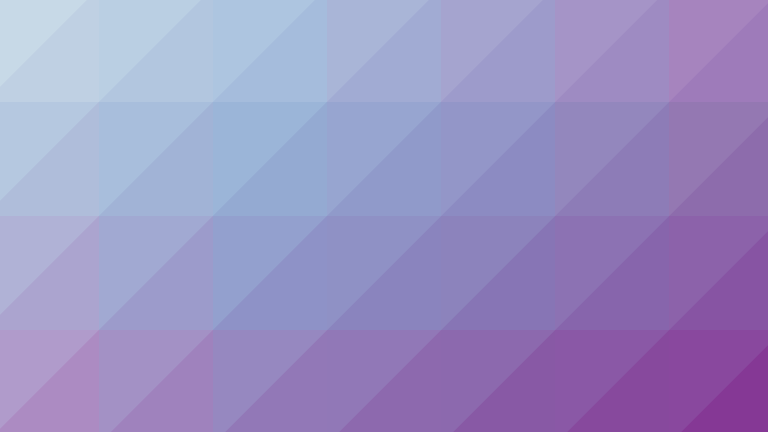
Give the GLSL for this background, as a Shadertoy shader.

```glsl
// Piecewise blend along one row; column runs from 0 to 6
vec3 rowColour(float column, vec3 left, vec3 midLeft, vec3 midRight, vec3 right) {
    float t = column * 0.5;
    vec3 c = mix(left, midLeft, clamp(t, 0.0, 1.0));
    c = mix(c, midRight, clamp(t - 1.0, 0.0, 1.0));
    return mix(c, right, clamp(t - 2.0, 0.0, 1.0));
}

// Flat colour of the triangle containing a grid position
vec3 triangleColour(vec2 grid) {
    vec2 cell = floor(grid);
    vec2 local = grid - cell;
    float column = clamp(cell.x + 3.0, 0.0, 6.0);
    float row = clamp(1.0 - cell.y, 0.0, 3.0);

    // Pale blue at the top left, deep violet at the bottom right
    vec3 colour;
    if (row < 0.5)
        colour = rowColour(column, vec3(0.78, 0.85, 0.906), vec3(0.68, 0.773, 0.878),
                                   vec3(0.647, 0.643, 0.812), vec3(0.651, 0.518, 0.745));
    else if (row < 1.5)
        colour = rowColour(column, vec3(0.71, 0.784, 0.878), vec3(0.606, 0.71, 0.847),
                                   vec3(0.576, 0.588, 0.784), vec3(0.58, 0.47, 0.698));
    else if (row < 2.5)
        colour = rowColour(column, vec3(0.69, 0.698, 0.839), vec3(0.576, 0.627, 0.808),
                                   vec3(0.549, 0.514, 0.737), vec3(0.549, 0.384, 0.667));
    else
        colour = rowColour(column, vec3(0.69, 0.608, 0.796), vec3(0.588, 0.533, 0.753),
                                   vec3(0.549, 0.412, 0.682), vec3(0.537, 0.282, 0.62));

    // The lower right half of each cell is darker
    vec3 shade = mix(vec3(0.031, 0.036, 0.017), vec3(0.014, 0.062, 0.035), row / 3.0);
    return colour - shade * step(local.y, local.x);
}

void mainImage(out vec4 fragColor, in vec2 fragCoord) {
    const int SAMPLES = 3;
    vec3 sum = vec3(0.0);

    // Supersample to smooth the triangle edges
    for (int j = 0; j < SAMPLES; j++) {
        for (int i = 0; i < SAMPLES; i++) {
            vec2 offset = (vec2(i, j) + 0.5) / float(SAMPLES) - 0.5;
            vec2 p = (fragCoord + offset - 0.5 * iResolution.xy) / iResolution.y;
            sum += triangleColour(p / 0.2639 + vec2(0.5, 0.0));
        }
    }
    fragColor = vec4(sum / float(SAMPLES * SAMPLES), 1.0);
}
```
